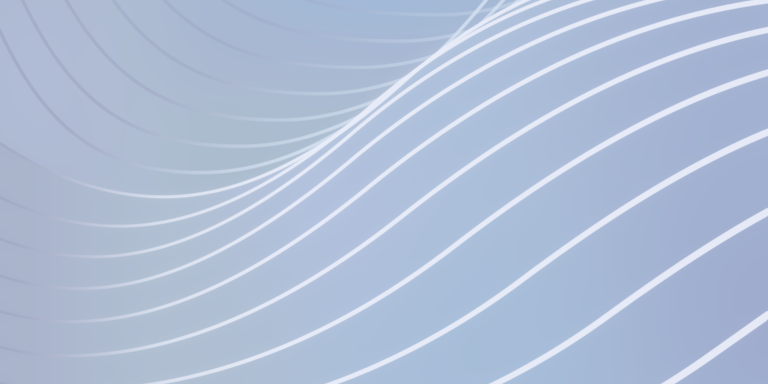
A WebGL 2 fragment shader for this background:

```glsl
#version 300 es
precision highp float;

uniform vec2 u_resolution;
out vec4 fragColor;

// Cubic through a and b with slopes sa and sb
float hermite(vec2 a, vec2 b, float sa, float sb, float x) {
    float h = b.x - a.x;
    float t = clamp((x - a.x) / h, 0.0, 1.0);
    float u = 1.0 - t;
    return mix(a.y, b.y, t * t * (3.0 - 2.0 * t)) + h * t * u * (sa * u - sb * t);
}

// Front sheet: valley, steepest point, then crest at the right side
float frontCurve(float x, float q) {
    float q3 = q * q * q;
    vec2 valley = vec2(0.156 + 0.156 * exp(-0.55 * q), 0.411 - 0.078 * q - 0.0016 * q * q);
    vec2 steep = vec2(0.911 + 0.0221 * (q - 1.5) * (q - 1.5), 0.719 - 0.0664 * q - 0.00023 * q3);
    vec2 crest = vec2(2.0, 1.104 - 0.0221 * q - 0.00146 * q3);
    float slope = 0.88 - 0.022 * q;
    if (x < valley.x) return valley.y + 0.77 * (x - valley.x) * (x - valley.x);
    if (x < steep.x) return hermite(valley, steep, 0.0, slope, x);
    return hermite(steep, crest, slope, 0.04 + 0.0103 * q * q, x);
}

float backCenter(float n) {
    return 0.417 + 0.104 * n;
}

// Back sheet: bowls that climb steeply on their left
float backCurve(float x, float n) {
    float d = x - backCenter(n);
    float d2 = d * d;
    float steepness = 1.25 - 0.115 * n + 0.2 / (n * n);
    float rise = d < 0.0 ? steepness * (0.5 * d2 + 1.9 * d2 * d2) : 0.81 * d2;
    return 0.482 + 0.0685 * n + rise;
}

// Distance to a curve from its height here and a small step to the right
float curveDistance(float y, float here, float ahead) {
    float slope = (ahead - here) / 0.002;
    return abs(y - here) / sqrt(1.0 + slope * slope);
}

float stroke(float dist, float halfWidth) {
    float soft = max(0.0025, 0.7 / u_resolution.y);
    return 1.0 - smoothstep(halfWidth - soft, halfWidth + soft, dist);
}

float glow(vec2 p, vec2 center, vec2 size) {
    vec2 d = (p - center) / size;
    return exp(-dot(d, d));
}

void main() {
    vec2 p = gl_FragCoord.xy / u_resolution * vec2(2.0, 1.0);
    float fold = frontCurve(p.x, -1.0);
    float behind = smoothstep(-0.004, 0.004, p.y - fold);

    // Broad colour wash, from grey lilac to sky blue to periwinkle
    vec3 color = mix(vec3(0.665, 0.708, 0.800), vec3(0.685, 0.745, 0.820), smoothstep(0.0, 0.45, p.x));
    color = mix(color, vec3(0.675, 0.750, 0.855), smoothstep(0.45, 0.95, p.x + 0.15 * (p.y - 0.5)));
    color = mix(color, vec3(0.635, 0.695, 0.820), smoothstep(1.15, 1.95, p.x));
    color = mix(color, vec3(0.620, 0.665, 0.800), 0.8 * glow(p, vec2(2.05, 0.2), vec2(0.35, 0.3)));
    color = mix(color, vec3(0.640, 0.735, 0.845), 0.7 * glow(p, vec2(1.3, 0.1), vec2(0.35, 0.3)));
    color = mix(color, vec3(0.705, 0.755, 0.870), 0.6 * (1.0 - behind) * glow(p, vec2(0.85, 0.45), vec2(0.25, 0.25)));

    // Shading of the back sheet
    vec3 backTint = mix(vec3(0.670, 0.735, 0.805), vec3(0.660, 0.710, 0.815), smoothstep(0.65, 0.9, p.y));
    color = mix(color, backTint, 0.75 * behind * smoothstep(0.2, 0.6, p.x));
    color = mix(color, vec3(0.700, 0.745, 0.850), 0.7 * behind * glow(p, vec2(0.08, 0.8), vec2(0.25, 0.4)));
    color = mix(color, vec3(0.625, 0.730, 0.850), 0.8 * behind * glow(p, vec2(1.0, 1.03), vec2(0.4, 0.13)));

    // Faint lines on the back sheet, dull at the left and pale by the fold
    for (int i = 1; i <= 7; i++) {
        float n = float(i);
        float d = p.x - backCenter(n);
        float dist = curveDistance(p.y, backCurve(p.x, n), backCurve(p.x + 0.002, n));
        vec3 tint = mix(vec3(0.61, 0.64, 0.75), vec3(0.83, 0.88, 0.94), smoothstep(-0.4, 0.1, d));
        float opacity = (0.62 - 0.045 * n) * (1.0 + 0.5 * smoothstep(0.0, 0.3, d));
        color = mix(color, tint, behind * opacity * stroke(dist, 0.0045));
    }

    // Bright lines on the front sheet, widening to the lower right
    for (int i = -1; i <= 8; i++) {
        float q = float(i);
        float dist = curveDistance(p.y, frontCurve(p.x, q), frontCurve(p.x + 0.002, q));
        float halfWidth = 0.0035 + 0.001 * p.x + 0.0003 * max(q, 0.0) * p.x;
        vec3 tint = mix(vec3(0.60, 0.62, 0.73), vec3(0.915, 0.93, 0.975), smoothstep(-0.05, 0.45, p.x));
        float opacity = mix(0.5, 0.95, smoothstep(0.1, 0.8, p.x));
        color = mix(color, tint, 0.12 * opacity * exp(-dist / 0.012));
        color = mix(color, tint, opacity * stroke(dist, halfWidth));
    }

    fragColor = vec4(color, 1.0);
}
```
